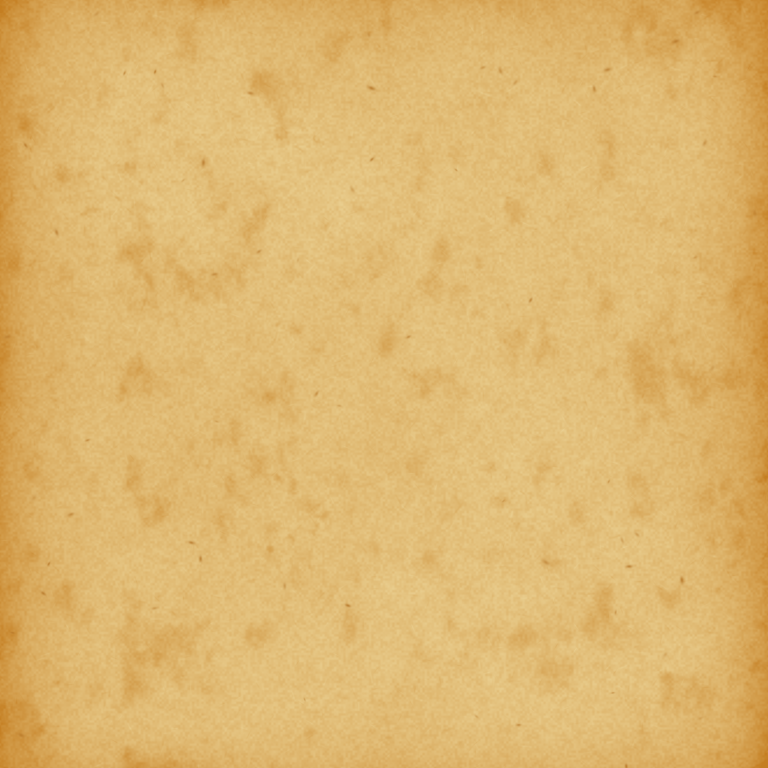
Reproduce this texture procedurally as a three.js fragment shader.

```glsl
// Aged parchment: warm mottled paper with browned edges, foxing, fibres and grain.
varying vec2 vUv;

const vec3 PALE_PAPER = vec3(0.90, 0.775, 0.515);
const vec3 BROWN_PAPER = vec3(0.80, 0.56, 0.22);
const vec3 RUST = vec3(0.70, 0.44, 0.13);

const float BASE_AGE = 0.11;
const float SIDE_BURN = 0.85;    // browning at the left and right edges
const float SIDE_WIDTH = 0.06;
const float END_BURN = 0.32;     // browning at the top and bottom edges
const float END_WIDTH = 0.045;
const float CLOUD_DEPTH = 0.34;
const float MOTTLE_DEPTH = 0.40;
const float FOXING_DEPTH = 0.36;
const float FIBRE_DEPTH = 0.13;
const float SPECK_DEPTH = 0.75;
const float GRAIN_DEPTH = 0.24;
const float GRAIN_CELLS = 330.0;

vec3 hash3(vec2 p) {
  vec3 q = fract(vec3(p.xyx) * vec3(0.1031, 0.1030, 0.0973));
  q += dot(q, q.yxz + 33.33);
  return fract((q.xxy + q.yzz) * q.zyx);
}

float valueNoise(vec2 p) {
  vec2 cell = floor(p);
  vec2 f = fract(p);
  f = f * f * (3.0 - 2.0 * f);
  float low = mix(hash3(cell).x, hash3(cell + vec2(1.0, 0.0)).x, f.x);
  float high = mix(hash3(cell + vec2(0.0, 1.0)).x, hash3(cell + 1.0).x, f.x);
  return mix(low, high, f.y);
}

float layeredNoise(vec2 p) {
  float sum = 0.0;
  float weight = 0.5;
  for (int i = 0; i < 4; i++) {
    sum += weight * valueNoise(p);
    p = mat2(1.6, 1.2, -1.2, 1.6) * p + 17.3;
    weight *= 0.5;
  }
  return sum / 0.9375;
}

// Cellular scatter of soft, randomly turned ellipses; size is in cells.
float scatter(vec2 p, float share, vec2 size, float seed) {
  vec2 home = floor(p);
  float mark = 0.0;
  for (int y = -1; y <= 1; y++) {
    for (int x = -1; x <= 1; x++) {
      vec2 cell = home + vec2(float(x), float(y));
      vec3 place = hash3(cell + seed);
      vec3 form = hash3(cell + seed + 71.7);
      float angle = 6.2832 * form.x;
      float c = cos(angle);
      float s = sin(angle);
      vec2 d = mat2(c, -s, s, c) * (p - cell - place.xy);
      d /= size * mix(0.6, 1.2, form.y);
      float present = step(place.z, share) * mix(0.3, 1.0, form.z);
      mark = max(mark, present * exp(-dot(d, d)));
    }
  }
  return mark;
}

float edgeBurn(vec2 uv) {
  vec2 nearest = min(uv, 1.0 - uv);
  float wander = mix(0.7, 1.3, layeredNoise(uv * 7.0 + 5.0));
  float side = SIDE_BURN * exp(-nearest.x / (SIDE_WIDTH * wander));
  float end = END_BURN * exp(-nearest.y / (END_WIDTH * wander));
  return side + end;
}

void main() {
  vec2 uv = vUv;

  // Broad staining
  float burn = edgeBurn(uv);
  float clouds = layeredNoise(uv * 4.0 + 31.0) - 0.5;
  float mottle = layeredNoise(uv * vec2(24.0, 18.0) + 63.0);
  float age = BASE_AGE + burn + CLOUD_DEPTH * clouds;
  age += 0.16 * (mottle - 0.5);
  age += MOTTLE_DEPTH * smoothstep(0.58, 0.92, mottle);

  // Ragged foxing spots, gathered in patches
  vec2 ragged = vec2(valueNoise(uv * 95.0), valueNoise(uv * 95.0 + 41.0)) - 0.5;
  vec2 spotUv = uv + 0.012 * ragged;
  float patches = smoothstep(0.3, 0.68, layeredNoise(uv * 6.0 + 90.0));
  float foxing = scatter(spotUv * 22.0, 0.42, vec2(0.24, 0.17), 3.0);
  foxing += 0.7 * scatter(spotUv * 46.0, 0.24, vec2(0.25, 0.17), 19.0);
  age += FOXING_DEPTH * foxing * mix(0.3, 1.0, patches);

  // Short fibres, dark and light
  age += FIBRE_DEPTH * scatter(uv * 42.0, 0.45, vec2(0.28, 0.05), 37.0);
  age -= FIBRE_DEPTH * scatter(uv * 42.0, 0.40, vec2(0.28, 0.05), 53.0);

  // Fine paper grain
  float grain = valueNoise(uv * GRAIN_CELLS) - 0.5;
  grain += 0.5 * (valueNoise(uv * GRAIN_CELLS * 0.45 + 11.0) - 0.5);
  age += GRAIN_DEPTH * grain;

  // Small rusty specks over the paper
  vec3 colour = mix(PALE_PAPER, BROWN_PAPER, clamp(age, -0.15, 1.3));
  float speck = scatter(uv * 28.0, 0.07, vec2(0.11, 0.055), 83.0);
  colour = mix(colour, RUST, SPECK_DEPTH * speck);

  gl_FragColor = vec4(colour, 1.0);
}
```
